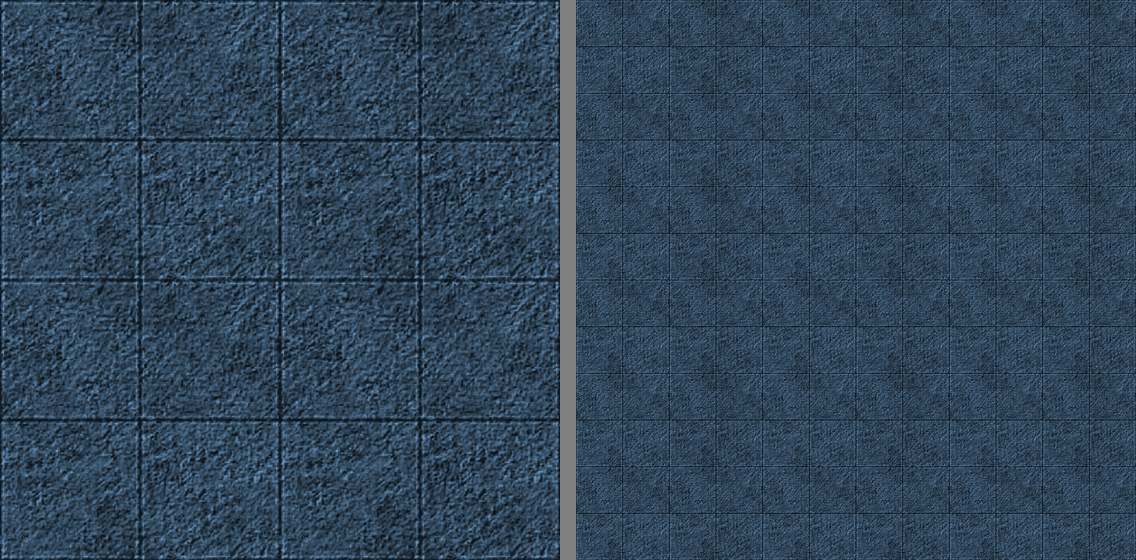
Left, the tile; right, the same tile 3 across and 3 down.
This texture is drawn by a Shadertoy shader. Its source:

```glsl
// Four by four slabs of gritty blue slate, split by thin broken joints with pale lips.
// Wrapping noise forms a height field that is lit from the upper left, with grit on top;
// the relief recurs every two slabs, while stains and two cracks vary over the canvas.

float hash(vec2 p) {
    return fract(sin(dot(p, vec2(127.1, 311.7))) * 43758.5453);
}

// Value noise over the unit square, wrapping after a whole number of cells
float noise(vec2 p, float cells) {
    p *= cells;
    vec2 i = floor(p), f = fract(p);
    f = f * f * (3.0 - 2.0 * f);
    vec2 a = mod(i, cells), b = mod(i + 1.0, cells);
    float seed = cells * 0.37;
    return mix(mix(hash(a + seed), hash(vec2(b.x, a.y) + seed), f.x),
               mix(hash(vec2(a.x, b.y) + seed), hash(b + seed), f.x), f.y);
}

// Stone height: a few lumps under chips and fine grit, bent by a slow warp
float height(vec2 p) {
    p += 0.010 * (vec2(noise(p, 23.0), noise(p + 0.43, 29.0)) - 0.5);
    return 0.8 * noise(p, 31.0) + 0.7 * noise(p, 67.0) + 0.85 * noise(p, 113.0);
}

void mainImage(out vec4 fragColor, in vec2 fragCoord) {
    vec2 uv = fragCoord / iResolution.xy;
    vec2 block = uv * 2.0;

    // Relief lit from the upper left, rougher in some patches
    vec2 toLight = vec2(-0.0022, 0.0022);
    float relief = height(block - toLight) - height(block + toLight);
    float rough = mix(0.65, 1.35, noise(block, 13.0));
    float shade = 0.97 + 1.0 * rough * relief;

    // Even grit, with sparse pale flecks and dark pits
    float grit = noise(block, 128.0);
    float fleck = noise(block, 83.0);
    shade += 0.65 * rough * (grit - 0.5);
    shade += 0.45 * smoothstep(0.80, 0.95, fleck) - 0.40 * smoothstep(0.20, 0.06, fleck);

    // Broad stains
    shade += 0.18 * (noise(block, 7.0) - 0.5) + 0.20 * (noise(block, 19.0) - 0.5);
    shade += 0.10 * (noise(uv, 5.0) - 0.5);

    // Short faint cracks with a lit lower lip
    for (int i = 0; i < 2; i++) {
        vec2 d = uv - mix(vec2(0.30, 0.60), vec2(0.56, 0.357), float(i));
        d.y += 0.010 * (noise(uv, 37.0) - 0.5);
        float reach = 1.0 - smoothstep(0.035, 0.06, abs(d.x));
        float cut = exp(-pow(d.y / 0.0016, 2.0));
        float lip = exp(-pow((d.y + 0.004) / 0.0016, 2.0));
        shade += reach * (0.35 * lip - 0.25 * cut);
    }

    // Distance to the joints: x holds the vertical ones, y the horizontal ones
    vec2 d = abs(fract(uv * 4.0 + 0.5) - 0.5) / 4.0;
    vec2 gap = 1.0 - smoothstep(0.0008, 0.0040, d);
    vec2 lips = exp(-pow((d - 0.0062) / 0.0017, vec2(2.0)));

    // Every second horizontal joint is shallower; fine wear breaks up all of them
    float shallow = 0.5 + 0.5 * cos(12.56637 * uv.y);
    float wear = smoothstep(0.15, 0.85, noise(block, 97.0));
    vec2 depth = vec2(0.66, mix(0.72, 0.52, shallow)) * mix(0.5, 1.25, wear);
    vec2 gleam = vec2(0.46, mix(0.34, 0.50, shallow)) * mix(1.6, 0.2, wear);
    shade += dot(lips, gleam);
    shade *= (1.0 - depth.x * gap.x) * (1.0 - depth.y * gap.y);

    vec3 slate = vec3(0.19, 0.277, 0.357);
    fragColor = vec4(slate * clamp(shade, 0.28, 2.1), 1.0);
}
```
